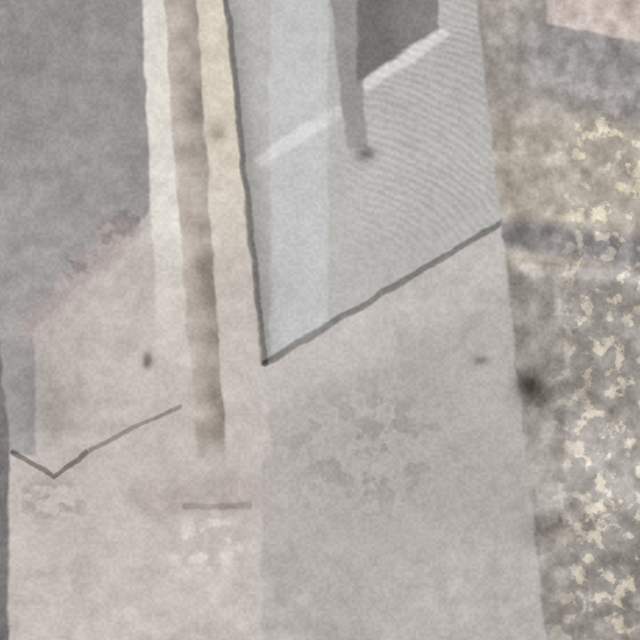
This texture is drawn by a WebGL 1 fragment shader. Its source:

```glsl
precision highp float;
// Weathered plaster wall: pale columns, a rippled slanted panel and rough stone at the right.
#define SOFT 0.004
#define GRAIN 0.055
#define MOTTLE 0.075
#define WARP 0.01
#define RIPPLE 0.022
#define RIPPLE_FREQ 560.0
#define PLASTER vec3(.765, .735, .715)
#define SLATE vec3(.585, .57, .57)
#define CREAM vec3(.825, .79, .735)
#define PANEL vec3(.715, .71, .698)
#define SHADOW vec3(.47, .45, .45)

uniform vec2 u_resolution;

float hash(vec2 p) {
  vec3 q = fract(p.xyx * .1031);
  q += dot(q, q.yzx + 33.33);
  return fract((q.x + q.y) * q.z);
}

float noise(vec2 p) {
  vec2 i = floor(p), f = fract(p), e = vec2(1, 0);
  f *= f * (3. - 2. * f);
  return mix(mix(hash(i), hash(i + e), f.x), mix(hash(i + e.yx), hash(i + 1.), f.x), f.y);
}

float fbm(vec2 p) {
  float sum = 0., amp = .5;
  for (int i = 0; i < 5; i++) {
    sum += amp * noise(p);
    p = mat2(1.6, 1.2, -1.2, 1.6) * p + 7.3;
    amp *= .5;
  }
  return sum;
}

// Soft step: 1 where x exceeds edge
float past(float edge, float x) { return smoothstep(-SOFT, SOFT, x - edge); }
float between(float lo, float hi, float x) { return past(lo, x) * past(x, hi); }

// 1 on the left of the line from s.xy to s.zw
float leftOf(vec2 p, vec4 s) {
  vec2 d = normalize(s.zw - s.xy), q = p - s.xy;
  return past(0., d.x * q.y - d.y * q.x);
}

float stroke(vec2 p, vec4 s, float width) {
  vec2 d = s.zw - s.xy, q = p - s.xy;
  float dist = length(q - d * clamp(dot(q, d) / dot(d, d), 0., 1.));
  return 1. - smoothstep(width * .3, width, dist);
}

// Soft ellipse: centre s.xy, radii s.zw
float spot(vec2 p, vec4 s) { vec2 q = (p - s.xy) / s.zw; return exp(-dot(q, q)); }

void main() {
  vec2 uv = gl_FragCoord.xy / u_resolution;
  float cloud = fbm(uv * 9.), rough = fbm(uv * 48.), fine = noise(uv * 230.);
  vec2 p = uv + WARP * (vec2(fbm(uv * 30.), fbm(uv * 30. + 40.)) - .48);
  float d = 1. - p.y, pits = smoothstep(.42, .65, rough);

  // Plaster ground
  vec3 col = mix(PLASTER, vec3(.715, .692, .68), past(.41, p.x));
  col += .045 * stroke(p, vec4(.43, .41, .78, .6), .07);
  col -= .12 * pits * spot(p, vec4(.58, .3, .16, .12));

  // Slate wall with a ragged diagonal foot
  float bandLeft = .222 + .045 * d;
  float slate = past(p.x, bandLeft) * leftOf(p, vec4(.05, .48, .24, .675));
  slate = max(slate, past(p.x, .055) * past(.29, p.y));
  col = mix(col, SLATE + .05 * smoothstep(.85, .55, p.y), slate);
  col = mix(col, vec3(.72, .67, .655), .7 * stroke(p, vec4(.055, .488, .19, .64), .035));
  col -= .13 * pits * stroke(p, vec4(.12, .585, .232, .68), .035);
  col -= .1 * spot(p, vec4(.075, .37, .05, .07));

  // Crack, stain and small holes
  float crack = stroke(p, vec4(.02, .293, .085, .255), .006);
  crack = max(crack, stroke(p, vec4(.085, .255, .135, .292), .006));
  crack = max(crack, .7 * stroke(p, vec4(.135, .292, .28, .365), .005));
  col -= .24 * crack + .16 * pits * spot(p, vec4(.08, .22, .08, .04));
  col -= .25 * spot(p, vec4(.231, .437, .007, .012));

  // White band, brown column and cream strip
  float colLeft = .257 + .071 * d, colRight = .307 + .068 * d, panelLeft = .35 + .105 * d;
  float shaft = smoothstep(.26, .33, p.y);
  col = mix(col, vec3(.865, .845, .81), smoothstep(.36, .68, p.y) * between(bandLeft, colLeft, p.x));
  vec3 brown = mix(vec3(.74, .7, .665), vec3(.61, .575, .545), smoothstep(colLeft, colRight, p.x));
  brown += .16 * (noise(uv * vec2(25, 34)) - .5);
  col = mix(col, brown, shaft * between(colLeft, colRight, p.x));
  vec3 strip = mix(PLASTER, CREAM, smoothstep(.4, .8, p.y));
  col = mix(col, strip, shaft * between(colRight, panelLeft, p.x));
  col -= .16 * spot(p, vec4(.342, .79, .012, .014));

  // Pedestal below the columns
  col = mix(col, vec3(.69, .645, .63), .7 * stroke(p, vec4(.23, .225, .39, .225), .05));
  col -= .09 * stroke(p, vec4(.29, .207, .39, .209), .008);
  col += .13 * pits * spot(p, vec4(.33, .155, .045, .035));

  // Slanted panel with ripples, wedge and recess
  vec4 foot = vec4(.414, .432, .784, .652);
  float rightEdge = .745 + .108 * d;
  float panel = between(panelLeft, rightEdge, p.x) * leftOf(p, foot);
  vec3 face = mix(PANEL, vec3(.76, .765, .76), between(.422, .513, p.x));
  float wave = sin(RIPPLE_FREQ * (length((uv - vec2(.4, .45)) * vec2(.8, 1)) + .03 * cloud));
  face += RIPPLE * wave * smoothstep(.46, .62, p.x) * smoothstep(.5, .75, p.y);
  face -= .1 * (1. - smoothstep(0., .045, p.x - panelLeft));
  face += .08 * stroke(p, vec4(.41, .75, .535, .83), .016);
  float wedge = between(.518 + .1 * d, .562 + .05 * d, p.x) * past(.77, p.y);
  face = mix(face, vec3(.6, .585, .575), wedge);
  float recess = between(.558, .685, p.x) * leftOf(p, vec4(.565, .875, .685, .955));
  face = mix(face, SHADOW + .16 * cloud * smoothstep(.58, .69, p.x), recess);
  face += .12 * stroke(p, vec4(.575, .868, .692, .948), .014);
  face -= .26 * spot(p, vec4(.572, .76, .017, .011));
  col = mix(col, face, panel);
  col -= .22 * stroke(p, foot, .008) + .16 * stroke(p, vec4(.354, 1, .412, .432), .008);

  // Layered rough stone at the right
  vec3 stone = mix(vec3(.65, .625, .6), vec3(.69, .66, .615), smoothstep(.86, .78, p.y));
  stone = mix(stone, SLATE, stroke(p, vec4(.88, .92, 1.02, .86), .09));
  stone = mix(stone, vec3(.79, .74, .715), past(.855, p.x) * leftOf(p, vec4(.85, .965, 1, .935)));
  stone = mix(stone, vec3(.595, .572, .55), smoothstep(.6, .57, p.y));
  stone += .07 * smoothstep(.36, .32, p.y) * smoothstep(.18, .24, p.y);
  stone = mix(stone, vec3(.525, .51, .51), stroke(p, vec4(.8, .635, 1.02, .603), .035));
  stone += .1 * stroke(p, vec4(.82, .58, 1.02, .563), .014);
  float flecks = smoothstep(.5, .68, fbm(uv * 62. + 9.)) * smoothstep(.83, .93, p.x);
  stone += vec3(.19, .175, .135) * flecks * smoothstep(.9, .78, p.y) + .2 * (rough - .48);
  col = mix(col, stone, past(rightEdge, p.x));
  col -= .26 * spot(p, vec4(.828, .395, .026, .026));
  col -= .15 * spot(p, vec4(.855, .172, .035, .018));
  col -= .18 * spot(p, vec4(.752, .435, .012, .007));

  // Dark left margin, mottling and grain
  col = mix(col, SHADOW, past(p.x, .018 * smoothstep(.52, .28, uv.y) - SOFT));
  col += MOTTLE * (cloud - .48) + GRAIN * (fine - .5) + .12 * (rough - .48) * (1. - .6 * panel);
  gl_FragColor = vec4(clamp(col, 0., 1.), 1);
}
```
